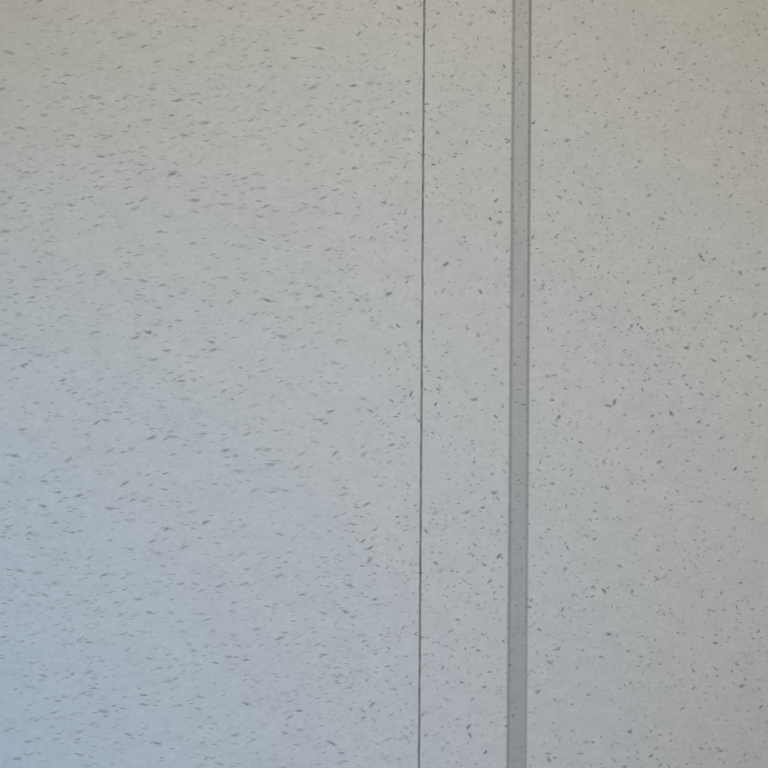
A three.js fragment shader for this texture:

```glsl
varying vec2 vUv;

const vec3 LEFT_LOW = vec3(0.61, 0.67, 0.735);
const vec3 LEFT_MID = vec3(0.655, 0.69, 0.715);
const vec3 LEFT_TOP = vec3(0.645, 0.637, 0.595);
const vec3 CENTRE_LOW = vec3(0.65, 0.68, 0.71);
const vec3 CENTRE_MID = vec3(0.68, 0.697, 0.702);
const vec3 CENTRE_TOP = vec3(0.685, 0.678, 0.645);
const vec3 RIGHT_LOW = vec3(0.605, 0.605, 0.60);
const vec3 RIGHT_MID = vec3(0.655, 0.655, 0.64);
const vec3 RIGHT_TOP = vec3(0.64, 0.625, 0.58);
const vec3 FLECK_COLOUR = vec3(0.34, 0.35, 0.36);
const vec3 SEAM_COLOUR = vec3(0.38, 0.38, 0.37);

// Each edge holds its x at the bottom and at the top.
const vec2 SEAM = vec2(0.5455, 0.5525);
const vec2 GROOVE_LEFT = vec2(0.660, 0.668);
const vec2 GROOVE_RIGHT = vec2(0.6855, 0.6915);
const float EDGE_SOFTNESS = 0.0025;
const float SEAM_WIDTH = 0.0027;
const float GRAIN = 0.025;
const float RAGGEDNESS = 0.0022;

float hash(vec2 p) {
  vec3 q = fract(vec3(p.xyx) * 0.1031);
  q += dot(q, q.yzx + 33.33);
  return fract((q.x + q.y) * q.z);
}

float noise(vec2 p) {
  vec2 i = floor(p);
  vec2 f = fract(p);
  f = f * f * (3.0 - 2.0 * f);
  return mix(mix(hash(i), hash(i + vec2(1.0, 0.0)), f.x),
             mix(hash(i + vec2(0.0, 1.0)), hash(i + 1.0), f.x), f.y);
}

vec3 threeStops(vec3 a, vec3 b, vec3 c, float t) {
  vec3 straight = t < 0.5 ? mix(a, b, t * 2.0) : mix(b, c, t * 2.0 - 1.0);
  vec3 pull = 2.0 * b - 0.5 * (a + c);
  vec3 curved = mix(mix(a, pull, t), mix(pull, c, t), t);
  return mix(straight, curved, 0.6);
}

vec3 wallLight(vec2 p) {
  vec3 left = threeStops(LEFT_LOW, LEFT_MID, LEFT_TOP, p.y);
  vec3 centre = threeStops(CENTRE_LOW, CENTRE_MID, CENTRE_TOP, p.y);
  vec3 right = threeStops(RIGHT_LOW, RIGHT_MID, RIGHT_TOP, p.y);
  return threeStops(left, centre, right, p.x);
}

// Scattered slivers: long and faint on the left, short and crisp on the right.
float flecks(vec2 p, float cells, float density, float size, float seed) {
  vec2 home = floor(p * cells);
  float cover = 0.0;
  for (int y = -1; y <= 1; y++) {
    for (int x = -1; x <= 1; x++) {
      vec2 cell = home + vec2(float(x), float(y));
      vec2 key = cell + seed;
      vec2 spot = (cell + vec2(hash(key + 11.3), hash(key + 47.1))) / cells;
      float side = smoothstep(0.38, 0.58, spot.x);
      float angle = 0.1 + (hash(key + 83.7) - 0.5) * mix(0.8, 2.2, side);
      vec2 d = p - spot;
      float c = cos(angle);
      float s = sin(angle);
      d = vec2(c * d.x + s * d.y, c * d.y - s * d.x);
      float scale = size * mix(0.6, 1.25, hash(key + 29.9));
      vec2 radius = scale * mix(vec2(3.2, 1.0), vec2(1.9, 1.0), side);
      float mark = 1.0 - smoothstep(0.0, 1.1, length(d / radius));
      float cluster = mix(0.5, 1.5, noise(spot * vec2(9.0, 13.0) + 4.0));
      float present = step(hash(key + 5.7), density * cluster);
      float darkness = mix(0.25, 1.0, pow(hash(key + 61.9), 2.0));
      cover = max(cover, mark * present * darkness * mix(0.75, 1.0, side));
    }
  }
  return cover;
}

float line(float x, float centre, float width) {
  return 1.0 - smoothstep(0.0, width, abs(x - centre));
}

void main() {
  vec2 p = vUv;
  float wobble = (noise(vec2(p.y * 90.0, 3.0)) - 0.5) * 0.0005;
  float seamX = mix(SEAM.x, SEAM.y, p.y) + wobble;
  float leftX = mix(GROOVE_LEFT.x, GROOVE_LEFT.y, p.y) + wobble;
  float rightX = mix(GROOVE_RIGHT.x, GROOVE_RIGHT.y, p.y);
  vec3 colour = wallLight(p);

  // Mottled surface and fine grain
  float mottle = noise(p * vec2(45.0, 80.0)) + noise(p * vec2(130.0, 220.0));
  colour += (mottle - 1.0) * GRAIN * 0.5;
  colour += (noise(p * vec2(250.0, 330.0) + 17.0) - 0.5) * GRAIN;

  // Recessed groove with shaded sides
  float groove = smoothstep(leftX - EDGE_SOFTNESS, leftX + EDGE_SOFTNESS, p.x)
    * (1.0 - smoothstep(rightX - EDGE_SOFTNESS, rightX + EDGE_SOFTNESS, p.x));
  colour *= 1.0 - groove * mix(0.16, 0.07, p.y);
  colour *= 1.0 - mix(0.12, 0.17, p.y) * line(p.x, leftX + 0.001, 0.004);
  colour *= 1.0 - mix(0.05, 0.24, p.y) * line(p.x, rightX - 0.001, 0.0035);

  // Flecks in three sizes with ragged outlines
  vec2 ragged = p + RAGGEDNESS * (vec2(noise(p * 230.0), noise(p * 230.0 + 71.0)) - 0.5);
  float marks = flecks(ragged, 42.0, 0.42, 0.0027, 0.0);
  marks = max(marks, 0.8 * flecks(ragged, 70.0, 0.42, 0.0021, 131.0));
  marks = max(marks, 0.65 * flecks(ragged, 105.0, 0.4, 0.0016, 277.0));
  colour = mix(colour, FLECK_COLOUR, marks * 0.72);

  // Narrow panel seam, slightly uneven in depth
  float depth = mix(0.65, 0.95, noise(vec2(p.y * 110.0, 9.0)));
  colour = mix(colour, SEAM_COLOUR, depth * line(p.x, seamX, SEAM_WIDTH));

  gl_FragColor = vec4(colour, 1.0);
}
```
